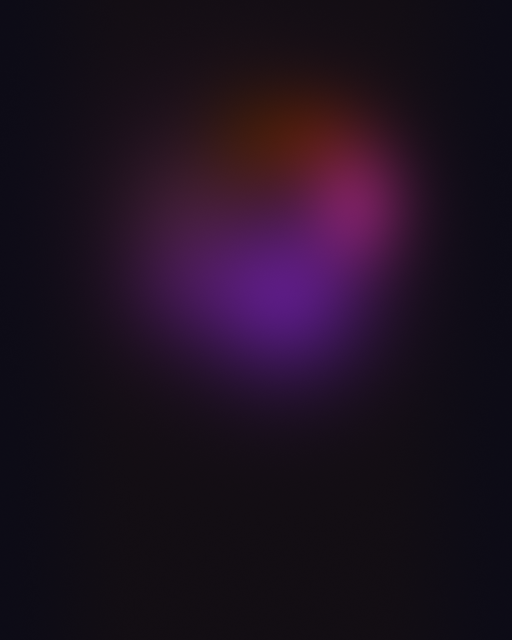
Write a Shadertoy shader that draws this background.

```glsl
// Soft violet, magenta and ember glows blended on a near-black backdrop.
// Each glow is an elliptical Gaussian; the colours are summed, then a faint
// hash dither hides banding. Positions are in units of the canvas height.

// Backdrop: cool at the sides, slightly warmer down the middle
const vec3 EDGE_COLOR = vec3(0.050, 0.044, 0.086);
const vec3 MIDDLE_COLOR = vec3(0.073, 0.054, 0.076);

// Glow shapes: centre xy, radius zw
const vec4 HAZE_SHAPE    = vec4(0.378, 0.648, 0.210, 0.210);
const vec4 VIOLET_SHAPE  = vec4(0.449, 0.531, 0.130, 0.130);
const vec4 INDIGO_SHAPE  = vec4(0.286, 0.551, 0.105, 0.105);
const vec4 PLUM_SHAPE    = vec4(0.280, 0.675, 0.098, 0.110);
const vec4 MAGENTA_SHAPE = vec4(0.560, 0.681, 0.085, 0.105);
const vec4 RED_SHAPE     = vec4(0.488, 0.785, 0.098, 0.085);
const vec4 BROWN_SHAPE   = vec4(0.384, 0.764, 0.090, 0.110);

// Glow colours; negative blue warms the haze beneath
const vec3 HAZE_COLOR    = vec3(0.100, 0.025, 0.090);
const vec3 VIOLET_COLOR  = vec3(0.200, 0.035, 0.360);
const vec3 INDIGO_COLOR  = vec3(0.070, 0.012, 0.105);
const vec3 PLUM_COLOR    = vec3(0.060, 0.030, 0.030);
const vec3 MAGENTA_COLOR = vec3(0.300, 0.050, 0.210);
const vec3 RED_COLOR     = vec3(0.140, 0.030, -0.060);
const vec3 BROWN_COLOR   = vec3(0.050, 0.022, -0.060);

const float DITHER = 1.0 / 255.0;

// Elliptical Gaussian falloff
vec3 glow(vec2 p, vec4 shape, vec3 color) {
    vec2 d = (p - shape.xy) / shape.zw;
    return color * exp(-dot(d, d));
}

// Sine-free hash
float hash(vec2 p) {
    vec3 q = fract(p.xyx * 0.1031);
    q += dot(q, q.yzx + 33.33);
    return fract((q.x + q.y) * q.z);
}

void mainImage(out vec4 fragColor, in vec2 fragCoord) {
    vec2 p = fragCoord / iResolution.y;
    float side = abs(2.0 * fragCoord.x / iResolution.x - 1.0);

    // Backdrop
    vec3 color = mix(MIDDLE_COLOR, EDGE_COLOR, smoothstep(0.45, 1.0, side));

    // Cool and neutral glows
    color += glow(p, HAZE_SHAPE, HAZE_COLOR);
    color += glow(p, VIOLET_SHAPE, VIOLET_COLOR);
    color += glow(p, INDIGO_SHAPE, INDIGO_COLOR);
    color += glow(p, PLUM_SHAPE, PLUM_COLOR);

    // Warm glows
    color += glow(p, MAGENTA_SHAPE, MAGENTA_COLOR);
    color += glow(p, RED_SHAPE, RED_COLOR);
    color += glow(p, BROWN_SHAPE, BROWN_COLOR);

    // Dither
    color += (hash(fragCoord) - 0.5) * DITHER;
    fragColor = vec4(clamp(color, 0.0, 1.0), 1.0);
}
```
